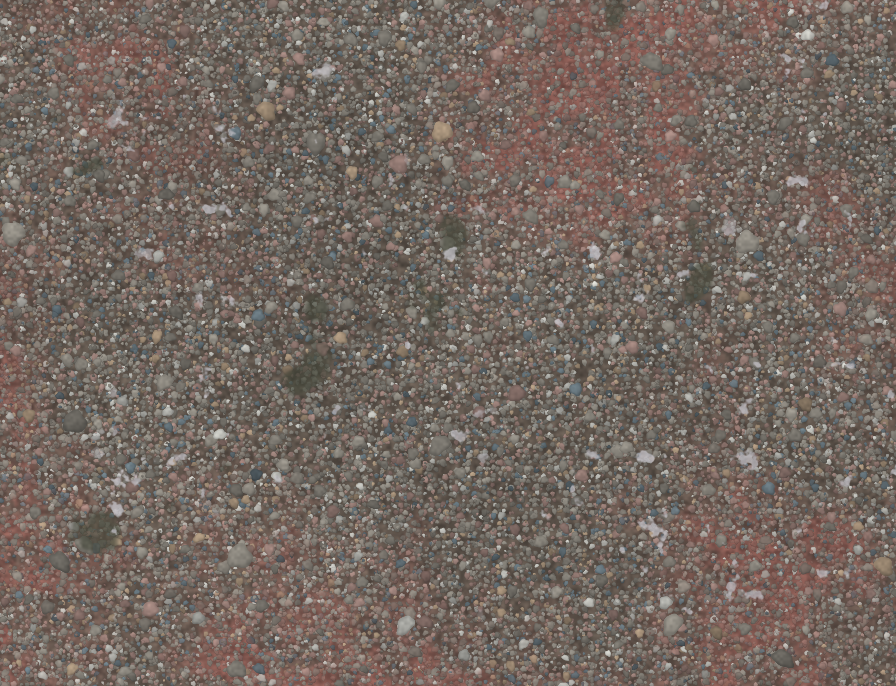
A WebGL 1 fragment shader for this texture:

```glsl
precision highp float;
uniform vec2 u_resolution;

// Grain sizes, as cells per canvas height
const float GRIT_CELLS = 165.0;
const float FINE_CELLS = 112.0;
const float SAND_CELLS = 84.0;
const float GRAVEL_CELLS = 54.0;
const float STONE_CELLS = 30.0;

// Share of cells that hold a grain
const float GRIT_COVER = 0.30;
const float FINE_COVER = 0.85;
const float SAND_COVER = 0.42;
const float GRAVEL_COVER = 0.13;
const float STONE_COVER = 0.035;

const vec3 GAP_COLOR = vec3(0.345, 0.330, 0.295);
const vec3 RED_COLOR = vec3(0.530, 0.350, 0.320);
const vec3 GREY_GRAIN = vec3(0.480, 0.465, 0.435);
const vec3 TAN_GRAIN = vec3(0.570, 0.500, 0.420);
const vec3 PINK_GRAIN = vec3(0.530, 0.440, 0.415);
const vec3 SLATE_GRAIN = vec3(0.350, 0.400, 0.425);
const vec3 PALE_GRAIN = vec3(0.640, 0.640, 0.620);
const vec3 PAINT_COLOR = vec3(0.740, 0.730, 0.750);
const vec3 MOSS_COLOR = vec3(0.270, 0.280, 0.230);
const vec2 LIGHT_DIR = vec2(-0.35, 0.94);
const float RELIEF = 0.13;
const float RED_STAIN = 0.75;

float hash(vec2 p) {
  return fract(sin(dot(p, vec2(127.1, 311.7))) * 43758.5453);
}

float noise(vec2 p) {
  vec2 i = floor(p);
  vec2 f = fract(p);
  f = f * f * (3.0 - 2.0 * f);
  float low = mix(hash(i), hash(i + vec2(1.0, 0.0)), f.x);
  float high = mix(hash(i + vec2(0.0, 1.0)), hash(i + 1.0), f.x);
  return mix(low, high, f.y);
}

float fbm(vec2 p) {
  float sum = 0.0;
  float amp = 0.5;
  for (int i = 0; i < 4; i++) {
    sum += amp * noise(p);
    p = mat2(0.8, 0.6, -0.6, 0.8) * p * 2.1 + 7.3;
    amp *= 0.5;
  }
  return sum / 0.9375;
}

vec3 grainColor(float pick, float tone) {
  vec3 c = GREY_GRAIN;
  c = mix(c, PINK_GRAIN, step(0.56, pick));
  c = mix(c, TAN_GRAIN, step(0.74, pick));
  c = mix(c, SLATE_GRAIN, step(0.82, pick));
  c = mix(c, PALE_GRAIN, step(0.90, pick));
  return c * mix(0.80, 1.16, tone);
}

// Lays one layer of rounded, lit grains over the ground
vec3 addGrains(vec3 ground, vec2 p, float cells, float cover, float red, float seed) {
  vec2 q = p * cells + seed;
  vec2 home = floor(q);
  float blur = 1.1 * cells / u_resolution.y;
  for (int y = -1; y <= 1; y++) {
    for (int x = -1; x <= 1; x++) {
      vec2 id = home + vec2(float(x), float(y));
      vec2 jitter = vec2(hash(id + 3.1), hash(id + 8.7));
      vec2 d = q - id - mix(vec2(0.15), vec2(0.85), jitter);
      float turn = 6.2832 * hash(id + 14.3);
      float c = cos(turn);
      float s = sin(turn);
      vec2 e = mat2(c, -s, s, c) * d;
      e.x *= mix(1.0, 1.55, hash(id + 21.9));
      // Bumpy, slightly angular outline
      float angle = atan(e.y, e.x + 0.0001);
      float bump = 1.0 + 0.10 * sin(3.0 * angle + turn) + 0.06 * sin(5.0 * angle - 2.0 * turn);
      float radius = mix(0.30, 0.56, hash(id + 27.7)) * bump;
      float dist = length(e);
      float mask = 1.0 - smoothstep(radius - 0.5 * blur, radius + 0.5 * blur, dist);
      mask *= step(hash(id + 33.5), cover);
      float rim = smoothstep(0.55, 1.05, dist / radius);
      float light = 1.04 + RELIEF * dot(d, LIGHT_DIR) / radius - 0.16 * rim;
      vec3 color = grainColor(hash(id + 41.3), hash(id + 46.1));
      float stain = red * RED_STAIN * smoothstep(0.45, 0.75, hash(id + 52.9));
      color = mix(color, RED_COLOR, stain) * light;
      ground = mix(ground, color, mask);
    }
  }
  return ground;
}

void main() {
  vec2 p = gl_FragCoord.xy / u_resolution.y;

  // Worn red pigment in broad patches broken into small flakes
  float patches = smoothstep(0.32, 0.66, fbm(p * 3.2 + 2.4));
  float flakes = smoothstep(0.36, 0.62, fbm(p * 26.0 + 11.0));
  float red = patches * mix(0.25, 1.0, flakes);

  vec3 color = mix(GAP_COLOR, RED_COLOR, 0.15 + 0.80 * red);
  color *= mix(0.78, 1.16, noise(p * 150.0));

  color = addGrains(color, p, FINE_CELLS, FINE_COVER, red, 5.0);
  color = addGrains(color, p, SAND_CELLS, SAND_COVER, red, 37.0);
  color = addGrains(color, p, GRIT_CELLS, GRIT_COVER, red, 71.0);
  color = mix(color, RED_COLOR, 0.30 * red * noise(p * 70.0));
  color = addGrains(color, p, GRAVEL_CELLS, GRAVEL_COVER, 0.3 * red, 19.0);
  color = addGrains(color, p, STONE_CELLS, STONE_COVER, 0.0, 53.0);

  // Rare moss spots and white paint flecks
  float moss = smoothstep(0.74, 0.82, fbm(p * 9.0 + 31.0));
  color = mix(color, MOSS_COLOR, 0.65 * moss);
  float paint = smoothstep(0.73, 0.80, fbm(p * 30.0 + 63.0)) * smoothstep(0.45, 0.65, noise(p * 5.0 + 4.0));
  color = mix(color, PAINT_COLOR, 0.8 * paint);

  // Uneven grime and fine surface roughness
  color *= mix(0.92, 1.09, fbm(p * 4.0 + 17.0));
  color *= mix(0.92, 1.08, noise(p * 230.0));
  gl_FragColor = vec4(color, 1.0);
}
```
